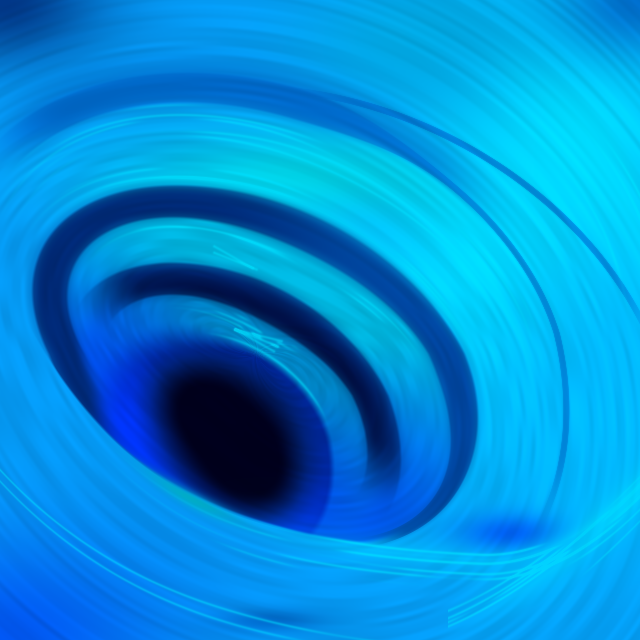
Write a three.js fragment shader that draws this background.

```glsl
// A painted blue whirlpool: tilted terraces sink into a dark, off-centre hole.
// Each terrace is a leaning ellipse with a shaded band, cut off by a near lip;
// soft tints colour the water and broken arcs give the brush streaks.

#define CYAN vec3(0, .88, 1)
#define WATER vec3(.02, .6, .95)
#define DEEP_BLUE vec3(0, .3, .92)
#define TEAL vec3(0, .71, .87)
#define SHADE vec3(0, .4, .78)
#define NAVY vec3(0, .16, .46)
#define ABYSS vec3(0, 0, .11)
#define BAND_WIDTH .034
#define STREAK_WIDTH .0023
#define GRAIN .12

varying vec2 vUv;

float hash(vec2 p) {
  return fract(sin(dot(p, vec2(127.1, 311.7))) * 43758.5);
}

float noise(vec2 p) {
  vec2 i = floor(p), f = fract(p), e = vec2(1, 0);
  f = f * f * (3. - 2. * f);
  return mix(mix(hash(i), hash(i + e), f.x), mix(hash(i + e.yx), hash(i + e.xx), f.x), f.y);
}

float ramp(float a, float b, float x) {
  float t = clamp((x - a) / (b - a), 0., 1.);
  return t * t * (3. - 2. * t);
}

// Leaning egg-shaped ring: x = signed distance, yz = direction from its centre
vec3 ring(vec2 centre, vec2 radii, float lean) {
  vec2 o = vUv - centre, q = o / radii;
  if (q.y < 0.) q.y *= .8;
  float f = max(sqrt((dot(q, q) - 2. * lean * q.x * q.y) / (1. - lean * lean)), .0001);
  return vec3(.92 * (f - 1.) * length(o) / f, q / max(length(q), .0001));
}

// Shaded band: a firm core with a soft fringe
float band(float d, float width) {
  d = abs(d) / width;
  return .5 * (ramp(1.25, .3, d) + ramp(.85, .68, d));
}

float streak(float d) {
  d /= STREAK_WIDTH;
  return exp(-d * d);
}

float dash(vec2 a, vec2 ab) {
  vec2 o = vUv - a;
  return streak(length(o - ab * clamp(dot(o, ab) / dot(ab, ab), 0., 1.)));
}

// Soft elliptical patch of colour
vec3 tint(vec3 base, vec2 centre, vec2 size, vec3 colour) {
  vec2 q = (vUv - centre) / size;
  return mix(base, colour, .9 * exp(-dot(q, q)));
}

void main() {
  vec2 p = vUv, upRight = vec2(.6, .8);
  vec3 inner = ring(vec2(.367, .382), vec2(.233, .182), -.42);
  vec3 middle = ring(vec2(.401, .447), vec2(.323, .238), -.395);
  vec3 outer = ring(vec2(.41, .479), vec2(.475, .384), -.25);
  vec3 crease = ring(vec2(.495, .388), vec2(.56, .475), -.2);
  vec3 bowl = ring(vec2(.341, .316), vec2(.178, .159), -.25);
  vec3 hole = ring(vec2(.358, .325), vec2(.105, .1), -.4);
  vec3 sweep = ring(vec2(.52, .48), vec2(.515), -.08);

  // Near lip that hides the lower side of the funnel
  float rise = max(p.x - .75, 0.);
  float lip = p.y - .125 - .46 * exp(-5. * p.x) - 2. * rise * rise;
  float above = ramp(-.004, .004, lip);

  // Open water
  vec3 col = tint(WATER, vec2(.9, .77), vec2(.23, .3), CYAN);
  col = tint(col, vec2(.75, .56), vec2(.17, .24), CYAN);
  col = tint(col, vec2(.95, .34), vec2(.25), vec3(0, .73, 1));
  col = tint(col, vec2(.66, .94), vec2(.2, .11), vec3(0, .65, .87));
  col = tint(col, vec2(0, 1), vec2(.16, .1), NAVY);
  col = tint(col, vec2(1), vec2(.13, .09), SHADE);
  col = tint(col, vec2(0), vec2(.27, .16), DEEP_BLUE);
  col = tint(col, vec2(.42, .03), vec2(.08, .018), SHADE);
  col = tint(col, vec2(.8, .165), vec2(.08, .03), DEEP_BLUE);

  // Outer shelf, its shaded band and the thin crease beyond it
  float shelf = ramp(.01, -.02, outer.x) * above;
  col = mix(col, tint(col, vec2(.46, .725), vec2(.3, .08), vec3(0, .82, .87)), shelf);
  float thick = ramp(.75, .1, outer.y);
  float side = ramp(0., .3, dot(outer.yz, upRight));
  float slope = ramp(-.012, 0., outer.x) * ramp(.075, 0., outer.x) * ramp(.95, .6, outer.y);
  col = mix(col, SHADE, .55 * slope * side);
  col = mix(col, SHADE, side * band(outer.x, mix(.006, .029, thick)) * mix(.6, .9, thick));
  col = mix(col, SHADE, .7 * band(crease.x, .006) * ramp(.68, .9, dot(crease.yz, upRight)));

  // Middle terrace
  float lit = ramp(-.7, .7, dot(middle.yz, vec2(.45, .9)));
  col = mix(col, mix(DEEP_BLUE, TEAL, lit), ramp(.005, -.005, middle.x) * above);
  float taper = mix(.3, 1., ramp(-.85, -.1, middle.z));
  vec3 tone = mix(NAVY, vec3(0, .27, .62), ramp(-.3, .7, middle.y));
  col = mix(col, tone, above * band(middle.x, BAND_WIDTH * taper) * ramp(-.9, -.78, middle.z));

  // Inner terrace, darkest along the inside of its band
  side = dot(inner.yz, upRight);
  lit = ramp(-.5, .8, side);
  col = mix(col, mix(DEEP_BLUE, vec3(0, .52, .77), lit), ramp(.02, -.02, inner.x) * above);
  tone = mix(NAVY, vec3(0, .06, .27), lit * ramp(.025, -.01, inner.x));
  col = mix(col, tone, above * band(inner.x, BAND_WIDTH) * ramp(-.1, .35, side));

  // Bowl and hole
  side = dot(bowl.yz, upRight);
  tone = mix(vec3(0, .2, .95), vec3(0, .15, .6), ramp(-.5, .6, side));
  float rim = mix(.03, .006, ramp(-.5, .5, bowl.y));
  col = mix(col, tone, ramp(rim, -rim, bowl.x) * above);
  col = mix(col, NAVY * .6, .6 * ramp(.05, 0., hole.x) * above);
  col = mix(col, ABYSS, ramp(.022, -.03, hole.x) * above);

  // Green glint on the lip, then brush grain along the rings
  col = tint(col, vec2(.3, p.y - lip - .008), vec2(.07, .013), vec3(0, .68, .76));
  float along = dot(middle.yz, vec2(3, 5));
  col *= 1. + GRAIN * (noise(vec2(middle.x * 150., along)) - .5);

  // Glows, then broken streaks on the sweep, terraces, lip and corners
  float top = ramp(.2, .9, dot(middle.yz, vec2(.35, .94)));
  float right = ramp(.4, .9, sweep.y) * ramp(-.2, .3, sweep.z);
  float curl = p.y + .04 - .3 * exp(-3.6 * p.x), fall = p.x - .69;
  float corner = p.y - .01 - fall * (.4 + fall);
  float shine = .5 * right * exp(-abs(sweep.x) * 30.);
  shine += .45 * ramp(.65, .9, p.x) * exp(-abs(corner) * 30.);
  shine += .4 * ramp(.3, .6, p.x) * exp(-abs(lip + .01) * 50.);
  shine += .5 * top * exp(-abs(middle.x - .036) * 110.);
  shine += .5 * streak(bowl.x - .006) * ramp(.7, .95, side);
  for (int i = 0; i < 5; i++) {
    float k = float(i), r = hash(vec2(k, 3.7)), few = step(k, 2.);
    float sway = .012 * (noise(vec2(p.x * 3., k)) - .5), drift = .1 * r - .05 + sway;
    float gap = ramp(.25, .7, noise(vec2(along + k * 7., k)));
    float lines = streak(middle.x - .035 - .02 * k * r + sway) + shelf * streak(outer.x + .03 + .01 * k + sway);
    lines += above * few * (streak(middle.x + .034 + .006 * k + sway) + streak(inner.x + .035 + .007 * k));
    lines = lines * top + right * streak(sweep.x + drift) + step(.7, p.x) * streak(corner + drift);
    lines += ramp(.1, .6, p.x) * streak(lip + .004 + .012 * k + sway) + few * streak(curl + .05 * k * r + sway);
    vec2 spread = vec2(.06 + .006 * k, .008 * k - .034);
    float dabs = dash(vec2(.368, .485), spread) + dash(vec2(.335, .615 - .01 * k), spread) * step(k, 1.);
    shine += .5 * (gap * lines + few * dabs);
  }
  gl_FragColor = vec4(mix(col, CYAN, clamp(shine, 0., .75)), 1);
}
```
